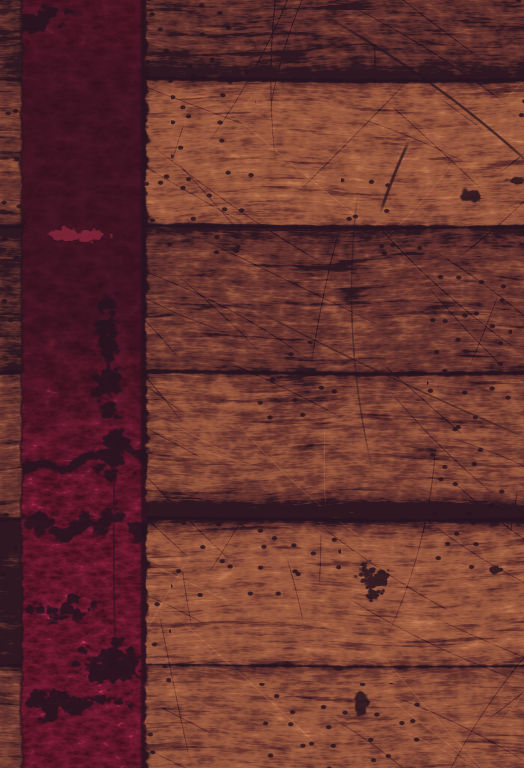
Write a Shadertoy shader that draws this texture.

```glsl
// Worn wooden floor: stacked planks crossed by a flaking crimson stripe.
// Stretched cellular noise makes the grain, hashed arcs the scratches,
// ragged ellipses and sine paths the stains, chips and cracks.
#define PLANK_TOP 0.104
#define PLANK_H 0.1907
#define STRIPE_L 0.028
#define STRIPE_R 0.190
#define GRAIN 0.85
#define MOTTLE 0.25
#define SCRATCHES 70
#define SCRATCH_DEPTH 0.28
#define INK vec3(0.15, 0.075, 0.12)

float hash(vec2 p) {
  vec3 q = fract(vec3(p.xyx) * 0.1031);
  q += dot(q, q.yzx + 33.33);
  return fract((q.x + q.y) * q.z);
}

// Distance to the nearest jittered cell centre
float cells(vec2 p) {
  vec2 id = floor(p), f = fract(p);
  float d = 2.0;
  for (int n = 0; n < 9; n++) {
    vec2 o = vec2(n % 3 - 1, n / 3 - 1), c = id + o;
    vec2 r = o + vec2(hash(c), hash(c + 57.3)) - f;
    d = min(d, dot(r, r));
  }
  return sqrt(d);
}

float layered(vec2 p) {
  return 0.5 * cells(p) + 0.3 * cells(p * 2.1 + 7.0) + 0.2 * cells(p * 4.3 + 19.0);
}

float blot(vec2 p, float x, float y, float rx, float ry, float rough) {
  return 1.0 - smoothstep(0.7, 1.15, length((p - vec2(x, y)) / vec2(rx, ry)) + rough);
}

// Tapered arc: centre, direction, half length, bend and width
float arc(vec2 p, vec2 centre, float a, float len, float bend, float width) {
  vec2 d = p - centre;
  d = vec2(cos(a) * d.x + sin(a) * d.y, cos(a) * d.y - sin(a) * d.x);
  float w = max(width, 0.7 / iResolution.y);
  float off = abs(d.y + bend * (d.x * d.x - len * len * 0.3));
  return (1.0 - smoothstep(0.3 * w, 1.4 * w, off)) * (1.0 - smoothstep(0.6 * len, len, abs(d.x)));
}

vec3 woodRamp(float t) {
  vec3 c = mix(vec3(0.18, 0.09, 0.13), vec3(0.39, 0.19, 0.18), smoothstep(0.0, 0.36, t));
  c = mix(c, vec3(0.60, 0.34, 0.24), smoothstep(0.3, 0.7, t));
  return mix(c, vec3(0.76, 0.48, 0.32), smoothstep(0.65, 1.05, t));
}

vec3 planks(vec2 p, float rough) {
  float right = step(0.11, p.x);
  float row = (p.y - PLANK_TOP + 0.0015 * sin(p.x * 9.0)) / PLANK_H;
  int k = clamp(int(floor(row)) + 1, 0, 5);
  float f = fract(row), edge = min(f, 1.0 - f) * PLANK_H;
  float mainTone[6] = float[](0.34, 0.70, 0.45, 0.56, 0.69, 0.64);
  float sideTone[6] = float[](0.18, 0.44, 0.24, 0.46, 0.04, 0.46);
  float t = mix(sideTone[k], mainTone[k], right);

  // Long fibres, short fibres and broad wear
  vec2 g = p + vec2(float(k) * 3.7, 0.004 * sin(p.x * 17.0 + float(k) * 2.0));
  float fibre = layered(g * vec2(11.0, 120.0));
  float fine = cells(g * vec2(90.0, 380.0));
  t += GRAIN * (0.6 * (fibre - 0.47) + 0.22 * (fine - 0.47)) + MOTTLE * rough;
  t -= 0.28 * smoothstep(0.52, 0.72, layered(g * vec2(6.0, 75.0) + 31.0));

  // Grime beside the seams and a heavy stain across the fourth
  t -= 0.22 * exp(-edge / 0.009) + exp(-f * 7.0) * (k == 2 ? 0.25 : 0.05);
  float band = exp(-pow((p.y - 0.667) / 0.019, 2.0));
  t -= right * 0.75 * band * smoothstep(0.25, 0.6, fibre + 0.25 * band);
  t -= right * 0.2 * exp(-pow((p.y - 0.092) / 0.018, 2.0));

  // Scattered scratches, mostly falling right, some steep
  for (int i = 0; i < SCRATCHES; i++) {
    float n = float(i), r = hash(vec2(n, 3.0));
    vec2 c = vec2(hash(vec2(n, 1.0)) * 0.55 + 0.16, hash(vec2(n, 2.0)));
    float a = i % 3 == 0 ? mix(1.3, 2.5, r) : mix(0.35, 0.85, r);
    float len = mix(0.03, 0.16, hash(vec2(n, 4.0)));
    float s = arc(p, c, a, len, 1.6 * hash(vec2(n, 5.0)) - 0.8, 0.0009);
    t += s * SCRATCH_DEPTH * (i % 5 == 0 ? 0.45 : -0.75);
  }
  // Deep gouges
  float cut = arc(p, vec2(0.566, 0.117), 0.63, 0.19, -0.35, 0.0019);
  cut = max(cut, arc(p, vec2(0.513, 0.23), 1.95, 0.055, 0.6, 0.0022));
  cut = max(cut, 0.7 * arc(p, vec2(0.51, 0.49), 0.44, 0.22, 0.1, 0.0013));
  cut = max(cut, 0.6 * arc(p, vec2(0.465, 0.43), 1.52, 0.2, 0.5, 0.0012));

  // Pits and seams
  float spot = blot(p, 0.61, 0.254, 0.013, 0.007, rough);
  spot = max(spot, blot(p, 0.671, 0.234, 0.011, 0.005, rough));
  spot = max(spot, blot(p, 0.646, 0.742, 0.008, 0.006, rough));
  spot = max(spot, blot(p, 0.47, 0.913, 0.008, 0.014, rough));
  spot = max(spot, blot(p, 0.487, 0.758, 0.015, 0.012, rough * 2.5));
  float pit = 1.0 - smoothstep(0.06, 0.12, cells(p * vec2(26.0, 34.0)));
  spot = max(spot, pit * step(0.72, hash(floor(p * 9.0))));
  float seam = 1.0 - smoothstep(0.001, 0.0038, edge + 0.002 * rough + (row > 3.5 ? 0.0012 : 0.0));
  return mix(woodRamp(t), INK, max(max(0.75 * cut, 0.85 * spot), 0.95 * seam));
}

vec3 paint(vec2 p, float rough) {
  float age = smoothstep(0.36, 0.7, p.y + 0.1 * rough) + 0.35 * (1.0 - smoothstep(0.0, 0.14, p.y));
  vec3 col = mix(vec3(0.255, 0.075, 0.135), vec3(0.4, 0.085, 0.175), age);
  float flake = layered(p * vec2(45.0, 100.0));
  col *= 1.0 + (0.25 + 0.6 * age) * (flake - 0.47) + 0.2 * rough;
  col += vec3(0.22, 0.08, 0.11) * smoothstep(0.66, 0.85, flake) * age;
  col = mix(col, vec3(0.58, 0.16, 0.25), 0.7 * blot(p, 0.09, 0.306, 0.032, 0.007, rough * 2.0));

  // Two wandering cracks, then missing flakes
  float wave = 0.007 * sin(p.x * 55.0) + 0.004 * sin(p.x * 131.0), r = rough * 2.0;
  float chip = 1.0 - smoothstep(0.003, 0.008, abs(p.y - 0.612 + 0.19 * (p.x - 0.03) + wave) + 0.008 * rough);
  chip = max(chip, 1.0 - smoothstep(0.004, 0.012, abs(p.y - 0.684 + wave) + 0.02 * rough));
  chip = max(chip, 0.6 * arc(p, vec2(0.149, 0.71), 1.57, 0.16, 0.1, 0.0016));
  chip = max(chip, blot(p, 0.148, 0.585, 0.016, 0.028, r));
  chip = max(chip, blot(p, 0.147, 0.866, 0.03, 0.022, r));
  chip = max(chip, blot(p, 0.08, 0.792, 0.028, 0.011, r));
  chip = max(chip, blot(p, 0.075, 0.918, 0.048, 0.012, r));
  chip = max(chip, blot(p, 0.141, 0.47, 0.011, 0.06, r));
  chip = max(chip, blot(p, 0.05, 0.028, 0.026, 0.013, r));
  return mix(col, INK, 0.88 * chip);
}

void mainImage(out vec4 fragColor, in vec2 fragCoord) {
  // Height is one unit, measured downward from the top
  vec2 p = vec2(fragCoord.x, iResolution.y - fragCoord.y) / iResolution.y;
  float rough = 2.0 * (layered(p * vec2(30.0, 38.0)) - 0.47);
  float x = p.x + 0.004 * rough, px = 1.0 / iResolution.y;
  float inside = smoothstep(-px, px, x - STRIPE_L) * smoothstep(-px, px, STRIPE_R - x);
  vec3 col = mix(planks(p, rough), paint(p, rough), inside);
  // Dark broken rims along the stripe
  float rim = 1.0 - smoothstep(0.001, 0.006, abs(x - STRIPE_R + 0.003) + 0.004 * rough);
  rim = max(rim, 0.7 - 0.7 * smoothstep(0.0005, 0.003, abs(x - STRIPE_L)));
  fragColor = vec4(clamp(mix(col, INK, 0.85 * rim), 0.0, 1.0), 1.0);
}
```
